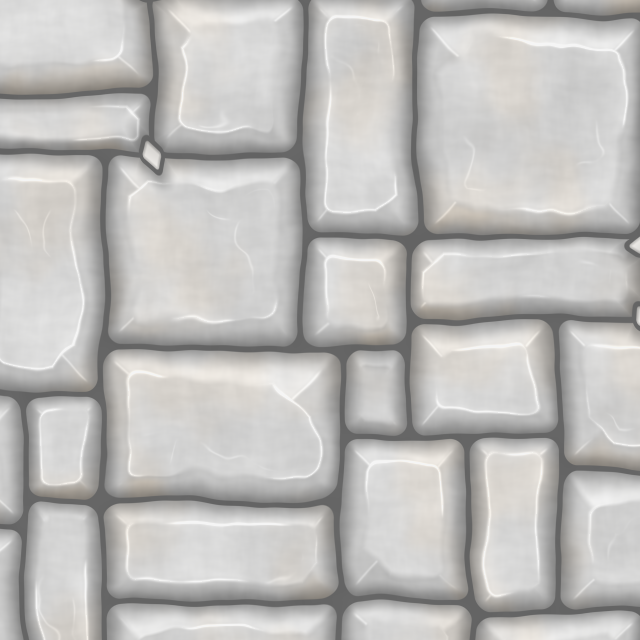
Give the GLSL for this texture, as a WebGL 1 fragment shader.

```glsl
precision highp float;
uniform vec2 u_resolution;

// Pale, hand-painted ashlar wall: bevelled stones of mixed size in dark joints.
// Jittered grid lines, alternately horizontal and vertical, bound the blocks;
// layered sines bend the joints, wear the bevels and tint the faces.

float hash(vec2 p) {
  return fract(sin(dot(p, vec2(12.99, 78.23))) * 4375.85);
}

// Layered sines, roughly -1 to 1
float waves(vec2 p) {
  float sum = 0.0, amp = 0.5;
  for (int i = 0; i < 4; i++) {
    p = mat2(0.8, 0.6, -0.6, 0.8) * p * 1.7 + 1.3;
    sum += amp * sin(p.x + 1.5 * sin(p.y));
    amp *= 0.55;
  }
  return sum;
}

float roundBox(vec2 p, vec2 halfSize, float radius) {
  vec2 q = abs(p) - halfSize + radius;
  return length(max(q, 0.0)) + min(max(q.x, q.y), 0.0) - radius;
}

// Joint through a grid vertex: its height if even, its x position if odd
float jointLine(vec2 v) {
  float even = step(mod(v.x + v.y, 2.0), 0.5);
  return mix(v.x, v.y, even) + 0.74 * (hash(v) - 0.5);
}

// Left, bottom, right and top of the stone in a grid cell
vec4 stoneBounds(vec2 cell) {
  float a = jointLine(cell);
  float b = jointLine(cell + vec2(1.0, 0.0));
  float c = jointLine(cell + 1.0);
  float d = jointLine(cell + vec2(0.0, 1.0));
  return mod(cell.x + cell.y, 2.0) < 0.5 ? vec4(d, a, b, c) : vec4(a, b, c, d);
}

void main() {
  float scale = 4.3;
  float shortSide = min(u_resolution.x, u_resolution.y);
  vec2 p = gl_FragCoord.xy / shortSide * scale + 20.0;
  float soft = max(0.7 * scale / shortSide, 0.005);
  p += 0.032 * vec2(waves(p * 2.0), waves(p * 2.0 + 7.0));

  // Nearest stone and nearest rubble chip
  float stone = 9.0, chip = 9.0;
  vec2 local = vec2(0.0), halfSize = vec2(1.0), id = vec2(0.0), chipPos = vec2(0.0);
  for (int y = -1; y <= 1; y++) {
    for (int x = -1; x <= 1; x++) {
      vec2 cell = floor(p) + vec2(float(x), float(y));
      vec4 box = stoneBounds(cell);
      vec2 h = 0.5 * (box.zw - box.xy) - 0.018;
      vec2 q = p - 0.5 * (box.xy + box.zw);
      float d = roundBox(q, h, min(0.1, 0.45 * min(h.x, h.y)));
      if (d < stone) {
        stone = d; local = q; halfSize = h; id = cell;
      }
      if (hash(cell + 31.0) > 0.78) {
        float turn = 6.3 * hash(cell + 5.0);
        vec2 r = mat2(cos(turn), sin(turn), -sin(turn), cos(turn)) * (p - box.xy);
        float c = roundBox(r + 0.2 * r.yx, vec2(0.07, 0.055), 0.025);
        if (c < chip) { chip = c; chipPos = r; }
      }
    }
  }
  stone = max(stone, 0.03 - chip);

  // Worn plateau with one clipped corner
  float depth = -stone;
  vec2 seed = 9.0 * vec2(hash(id + 2.0), hash(id + 8.0));
  float blotch = waves(local * 2.0 + seed);
  float wear = waves(local * 2.6 + seed.yx);
  float narrow = min(halfSize.x, halfSize.y);
  float inset = min(0.17, 0.4 * narrow) + 0.09 * narrow * wear;
  vec2 faceHalf = halfSize - inset;
  float plateau = roundBox(local, faceHalf, min(0.07, 0.25 * narrow));
  vec2 corner = sign(vec2(hash(id + 3.0), hash(id + 4.0)) - 0.5);
  float cut = narrow * (0.1 + 0.4 * hash(id + 6.0));
  plateau = max(plateau, 0.707 * (dot(local, corner) - faceHalf.x - faceHalf.y + cut));

  // Bevels: light above, grey beside, dark below
  vec2 toSide = halfSize - abs(local);
  float mitre = toSide.x - toSide.y;
  float level = smoothstep(-0.04, 0.04, mitre);
  float bevel = mix(0.79, local.y > 0.0 ? 0.9 : 0.75, level) + 0.04 * wear;
  float face = 0.832 + 0.04 * blotch - 0.012 * local.y / halfSize.y;
  float blend = 0.025 + 0.02 * blotch;
  float tone = mix(face, bevel, smoothstep(-blend, blend, plateau));
  tone *= mix(0.64, 1.0, smoothstep(-0.035, 0.135 + 0.05 * wear, depth));

  // Broken bright ridges along the plateau, up the mitres and inside the face
  float ridgeMask = smoothstep(-0.1, 0.35, waves(local * 1.8 + seed + 4.0));
  float ridge = exp(-plateau * plateau / 0.00009)
    + 0.35 * exp(-abs(plateau) / 0.03) * step(plateau, 0.0);
  float spur = exp(-mitre * mitre / 0.00015) * smoothstep(0.0, 0.02, plateau)
    * smoothstep(0.05, 0.1, depth) * smoothstep(-0.3, 0.2, blotch);
  float crack = plateau + 0.12 + 0.12 * wear;
  float flake = exp(-crack * crack / 0.0001) * smoothstep(0.25, 0.6, waves(local * 2.4 + seed + 8.0));
  tone += 0.13 * ridge * ridgeMask + 0.09 * spur + 0.06 * flake;

  // Brushwork: long strokes and fine grain
  tone += 0.012 * waves(p * vec2(17.0, 6.0)) + 0.012 * waves(p * vec2(9.0, 22.0) + seed);

  // Warm stains, strongest along the lower edges
  float stain = smoothstep(-0.1, 0.8, waves(local * 1.9 + seed.yx + 3.0));
  float lowEdge = smoothstep(0.0, 0.06, plateau) * level * step(local.y, 0.0);
  vec3 tint = mix(vec3(1.0, 1.0, 0.998), vec3(1.02, 0.995, 0.96), stain * (0.8 + 0.9 * lowEdge));
  vec3 stoneColor = min(tone * tint, 0.96);

  // Joints, then stones, then chips
  vec3 color = vec3(0.395 + 0.01 * waves(p * 5.0));
  color = mix(color, stoneColor, smoothstep(-soft, soft, depth));
  float chipTone = mix(0.7, 0.88, smoothstep(0.0, 0.025, -chip)) + 0.9 * chipPos.y;
  color = mix(color, chipTone * vec3(1.0, 0.99, 0.975), smoothstep(-soft, soft, -chip));
  gl_FragColor = vec4(color, 1.0);
}
```
